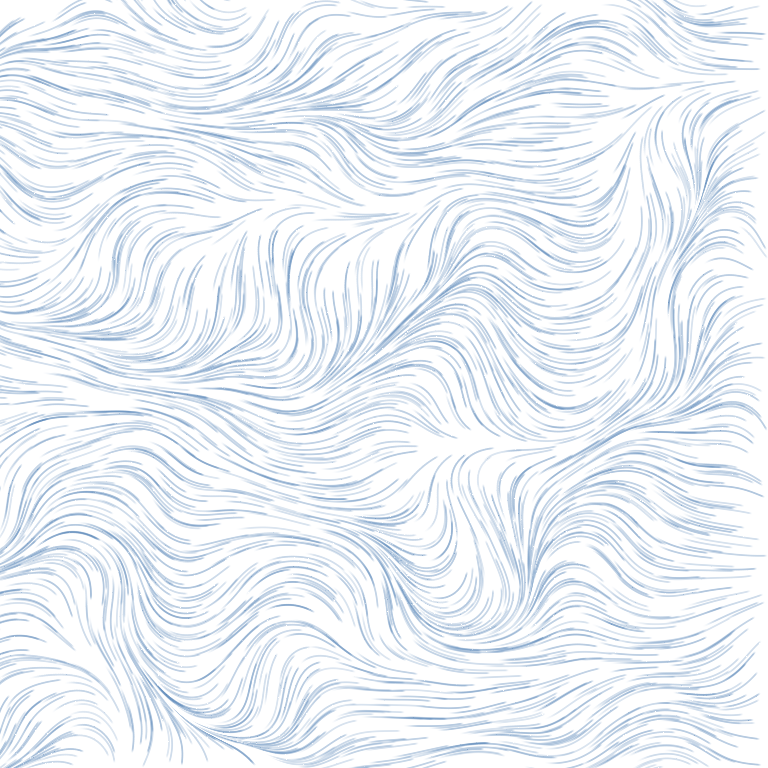
A three.js fragment shader for this pattern:

```glsl
// Soft fur of fine blue strokes that follow a smooth, wavy direction field.
// Each point walks upstream through the field and collects ink from every
// scattered seed it passes, so strokes crowd and darken where the flow converges.
varying vec2 vUv;

const vec3 PAPER = vec3(1.0);
const vec3 INK = vec3(0.27, 0.47, 0.69);
const int STEPS = 32;
const float STEP_LENGTH = 0.003;
const float SEED_SPACING = 0.034;
const float MIN_SPREAD = 0.38;

vec3 hash3(vec2 p) {
  vec3 q = fract(p.xyx * vec3(0.1031, 0.1030, 0.0973));
  q += dot(q, q.yxz + 33.33);
  return fract((q.xxy + q.yzz) * q.zyx);
}

float cornerSlope(vec2 cell, vec2 offset) {
  return dot(hash3(cell + 57.0).xy * 2.0 - 1.0, offset);
}

float gradientNoise(vec2 p) {
  vec2 i = floor(p);
  vec2 f = p - i;
  vec2 w = f * f * f * (f * (f * 6.0 - 15.0) + 10.0);
  vec2 e = vec2(1.0, 0.0);
  float low = mix(cornerSlope(i, f), cornerSlope(i + e, f - e), w.x);
  float high = mix(cornerSlope(i + e.yx, f - e.yx), cornerSlope(i + 1.0, f - 1.0), w.x);
  return mix(low, high, w.y);
}

// Upstream direction of the strokes, mostly sideways.
float flowAngle(vec2 p) {
  vec2 turned = mat2(0.8, 0.6, -0.6, 0.8) * p;
  return 0.12 + 3.7 * gradientNoise(p * 4.4 + 3.7)
              + 1.3 * gradientNoise(turned * 8.6 + 11.3);
}

mat2 rotation(float a) {
  float c = cos(a);
  float s = sin(a);
  return mat2(c, s, -s, c);
}

// Opacity of the stroke grown from the seed in this cell of one seed layer.
float strokeInk(vec2 p, vec2 dir, float travelled, float spread, float layer) {
  mat2 turn = rotation(0.55 + 1.13 * layer);
  vec2 q = turn * p / SEED_SPACING + layer * 37.3 + 80.0;
  vec2 cell = floor(q);
  vec3 jitter = hash3(cell + layer * 19.0);
  vec2 toSeed = (cell + mix(vec2(0.15), vec2(0.85), jitter.xy) - q) * turn * SEED_SPACING;

  // Each seed belongs to the one step whose span contains it.
  float along = dot(toSeed, dir);
  if (abs(along) > 0.5 * STEP_LENGTH) return 0.0;

  vec2 seed = p + toSeed;
  vec2 inside = step(vec2(0.0), seed) * step(seed, vec2(1.0));
  float across = abs(dot(toSeed, vec2(-dir.y, dir.x))) * spread;
  float body = 1.0 - smoothstep(0.0004, 0.0019, across);

  float span = mix(0.055, 0.094, jitter.z);
  float s = travelled + along;
  float ends = smoothstep(0.0, 0.006, s) * (1.0 - smoothstep(0.72 * span, span, s));
  float strength = mix(0.18, 0.42, fract(jitter.z * 7.31 + jitter.x));
  return strength * body * ends * inside.x * inside.y;
}

void main() {
  vec2 p = vUv;
  float spread = 1.0;
  float paperShown = 1.0;

  for (int i = 0; i < STEPS; i++) {
    float angle = flowAngle(p);
    vec2 dir = vec2(cos(angle), sin(angle));
    vec2 side = vec2(-dir.y, dir.x);
    float travelled = float(i) * STEP_LENGTH;

    for (int layer = 0; layer < 3; layer++) {
      float ink = strokeInk(p, dir, travelled, max(spread, MIN_SPREAD), float(layer));
      paperShown *= 1.0 - ink;
    }

    // Track how neighbouring paths separate, to keep stroke width even.
    float divergence = (flowAngle(p + side * 0.002) - angle) / 0.002;
    spread *= exp(-divergence * STEP_LENGTH);
    p += dir * STEP_LENGTH;
  }

  gl_FragColor = vec4(mix(INK, PAPER, paperShown), 1.0);
}
```
